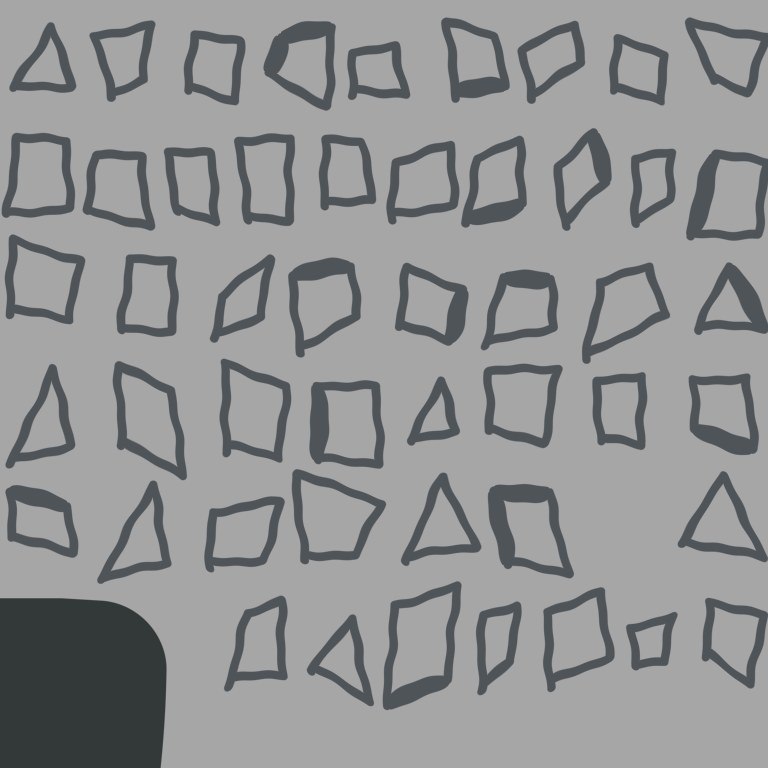
Write a WebGL 1 fragment shader that draws this pattern.

```glsl
precision highp float;

uniform vec2 u_resolution;

const vec3 GROUND = vec3(0.65);
const vec3 INK = vec3(0.31, 0.33, 0.35);
const vec3 SLATE = vec3(0.20, 0.22, 0.22);

const float ROWS = 6.0;
const float BOTTOM = 0.092;        // empty band below the rows
const float TOP = 0.992;
const float MIN_COLUMNS = 8.0;
const float PEN_RADIUS = 0.0056;
const float HEAVY_STROKE = 0.0065; // extra radius of heavy edges
const float HEAVY_SHARE = 0.09;
const float TRIANGLE_SHARE = 0.2;
const float EMPTY_SHARE = 0.03;
const float INNERMOST = 0.42;      // how far corners may be pulled in
const float SHEAR = 0.45;
const float OVERSHOOT = 0.011;
const float WOBBLE = 0.0016;
const vec2 BLOCK_SIZE = vec2(0.217, 0.221);
const float BLOCK_RADIUS = 0.085;

float hash(vec2 p) {
  return fract(sin(dot(p, vec2(127.1, 311.7))) * 43758.5);
}

vec2 hash2(vec2 p) {
  return vec2(hash(p), hash(p + vec2(37.2, 11.9)));
}

// Layered sines that make the lines look drawn by hand
vec2 handWobble(vec2 p) {
  return WOBBLE * (sin(p.yx * vec2(71.0, 63.0) + p * 24.0)
                 + 0.6 * sin(p.yx * vec2(137.0, 151.0) + 2.0));
}

float columnsInRow(float row) {
  return MIN_COLUMNS + floor(hash(vec2(row, 4.7)) * 2.99);
}

// Rounded block in the lower left corner, narrowing towards its foot
float blockDistance(vec2 p) {
  p.x += 0.35 * pow(max(0.15 - p.y, 0.0), 2.0);
  p.y += 0.06 * max(p.x - 0.08, 0.0);
  vec2 q = abs(p) - BLOCK_SIZE + BLOCK_RADIUS;
  return length(max(q, 0.0)) + min(max(q.x, q.y), 0.0) - BLOCK_RADIUS;
}

// Corner k of a cell's stone, counted around its outline
vec2 stoneCorner(vec2 id, float k, vec2 halfSize) {
  vec2 side = vec2(abs(k - 1.5) < 1.0 ? 1.0 : -1.0, k < 1.5 ? -1.0 : 1.0);
  vec2 pull = mix(vec2(INNERMOST), vec2(1.0), hash2(id + vec2(17.3, 5.1) * (k + 1.0)));
  vec2 c = side * pull * halfSize;
  c.y += c.x * SHEAR * (2.0 * hash(id + 71.0) - 1.0);
  return c;
}

// Pen line from a to b; heavy edges swell in the middle
float strokeDistance(vec2 p, vec2 a, vec2 b, float heavy) {
  vec2 ab = b - a;
  float t = clamp(dot(p - a, ab) / max(dot(ab, ab), 0.000001), 0.0, 1.0);
  float swell = heavy * HEAVY_STROKE * sqrt(4.0 * t * (1.0 - t));
  return length(p - a - ab * t) - PEN_RADIUS - swell;
}

float stoneDistance(vec2 p, vec2 id, vec2 cell) {
  float size = mix(0.72, 1.0, sqrt(hash(id + 23.0)));
  vec2 halfSize = cell * vec2(0.49, 0.43) * size;
  vec2 center = (id + 0.5) * cell + vec2(0.0, BOTTOM);
  center += (hash2(id + 53.0) - 0.5) * cell * vec2(0.12, 0.16);
  if (blockDistance(center) < 0.055 || hash(id + 91.0) < EMPTY_SHARE) return 1.0;

  bool triangle = hash(id + 31.0) < TRIANGLE_SHARE;
  vec2 first = stoneCorner(id, 0.0, halfSize);
  vec2 from = first;
  float d = 1.0;
  for (int i = 1; i <= 4; i++) {
    float k = float(i);
    vec2 to = i == 4 ? first : stoneCorner(id, k, halfSize);
    if (triangle && i == 2) to.x *= 0.2;
    if (triangle && i == 3) to = from;
    float heavy = step(hash(id + k * 7.7), HEAVY_SHARE);
    vec2 end = to;
    if (i == 4) end += normalize(to - from) * OVERSHOOT * hash(id + 13.0);
    d = min(d, strokeDistance(p - center, from, end, heavy));
    from = to;
  }
  return d;
}

// Nearest outline among the neighbouring cells
float stonesDistance(vec2 p) {
  float rowHeight = (TOP - BOTTOM) / ROWS;
  float homeRow = floor((p.y - BOTTOM) / rowHeight);
  float d = 1.0;
  for (int j = -1; j <= 1; j++) {
    float row = homeRow + float(j);
    if (row < 0.0 || row >= ROWS) continue;
    float columns = columnsInRow(row);
    for (int i = -1; i <= 1; i++) {
      float column = floor(p.x * columns) + float(i);
      if (column < 0.0 || column >= columns) continue;
      d = min(d, stoneDistance(p, vec2(column, row), vec2(1.0 / columns, rowHeight)));
    }
  }
  return d;
}

void main() {
  vec2 p = gl_FragCoord.xy / u_resolution;
  float soft = 0.8 / min(u_resolution.x, u_resolution.y);
  float stones = stonesDistance(p + handWobble(p));
  vec3 color = mix(INK, GROUND, smoothstep(-soft, soft, stones));
  color = mix(SLATE, color, smoothstep(-soft, soft, blockDistance(p)));
  gl_FragColor = vec4(color, 1.0);
}
```
